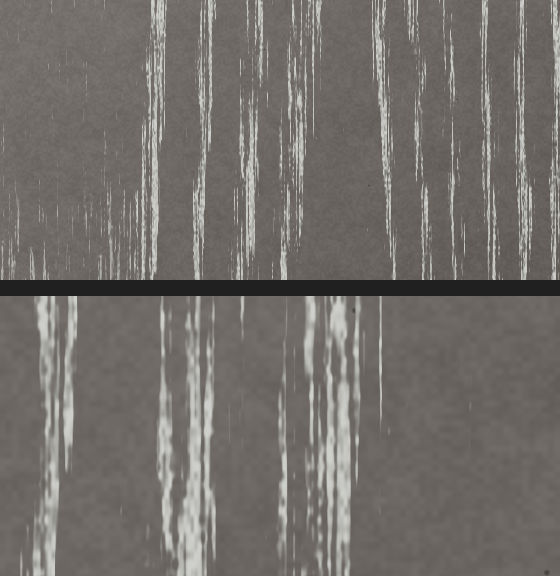
Top: the whole. Bottom: its middle third, enlarged.
A Shadertoy shader for this texture:

```glsl
// Taupe painted board with pale, worn wood grain showing through.
// Leaning bands set a density; stretched noise thresholded by that density
// gives ragged upright threads. Soft mottling and a few specks finish the coat.

const vec3 COAT_DARK = vec3(0.375, 0.354, 0.334);
const vec3 COAT_LIGHT = vec3(0.482, 0.463, 0.445);
const vec3 GRAIN_DULL = vec3(0.570, 0.570, 0.550);
const vec3 GRAIN_PALE = vec3(0.810, 0.815, 0.800);
const vec3 SPECK_COLOR = vec3(0.24, 0.23, 0.22);
const int BAND_COUNT = 10;
const int LEFT_BANDS = 4;
const vec2 THREAD_SCALE = vec2(185.0, 4.0);
const vec2 FIBRE_SCALE = vec2(240.0, 17.0);
const float SPECK_CELLS = 7.0;

float hash(vec2 p) {
    vec3 q = fract(vec3(p.xyx) * 0.1031);
    q += dot(q, q.yzx + 33.33);
    return fract((q.x + q.y) * q.z);
}

float noise(vec2 p) {
    vec2 i = floor(p), f = fract(p);
    f = f * f * (3.0 - 2.0 * f);
    return mix(mix(hash(i), hash(i + vec2(1, 0)), f.x),
               mix(hash(i + vec2(0, 1)), hash(i + vec2(1, 1)), f.x), f.y);
}

// Density of the leaning bands: crisp inner edge, frayed outer side.
float bandDensity(vec2 p) {
    float fray = noise(p * vec2(165.0, 3.0) + 40.0) - 0.5;
    float density = 0.0;
    for (int i = 0; i < BAND_COUNT; i++) {
        bool isLeft = i < LEFT_BANDS;
        float k = float(isLeft ? i : i - LEFT_BANDS);
        float side = isLeft ? 1.0 : -1.0;
        float random = hash(vec2(float(i), 7.0));
        float top = isLeft ? 0.55 + 0.183 * k : 1.345 + 0.128 * k;
        float lean = isLeft ? 0.035 + 0.007 * k * k : -0.07 + 0.012 * k;
        float width = isLeft ? 0.088 - 0.032 * sin(1.5708 * k) : 0.046 + 0.014 * random;
        float wobble = 0.012 * (noise(vec2(float(i) * 9.0, p.y * 4.0)) - 0.5);
        float edge = top + 0.02 * (random - 0.5) + 0.5 * side * width
                   - lean * (1.0 - p.y) + wobble;
        float u = side * (edge - p.x) / width + 0.4 * fray;
        float band = smoothstep(-0.1, 0.12, u) * (1.0 - smoothstep(0.35, 1.35, u));
        band *= 0.9 + 0.2 * noise(vec2(float(i) * 5.0, p.y * 3.0 + 20.0));
        density = max(density, band);
    }
    return density;
}

// Sparse flecks that thicken towards the lower left.
float fleckDensity(vec2 p) {
    float height = p.y - 0.25 * smoothstep(0.15, 0.5, p.x);
    float rise = 1.0 - smoothstep(-0.1, 0.45, height);
    float reach = 1.0 - smoothstep(0.46, 0.56, p.x);
    return reach * (0.14 + 0.5 * rise);
}

// Tiny dark dots, present in a few cells only.
float specks(vec2 p) {
    vec2 cell = floor(p * SPECK_CELLS);
    vec2 center = 0.2 + 0.6 * vec2(hash(cell + 3.0), hash(cell + 17.0));
    float d = length(fract(p * SPECK_CELLS) - center) / SPECK_CELLS;
    return step(0.92, hash(cell + 51.0)) * (1.0 - smoothstep(0.001, 0.005, d));
}

void mainImage(out vec4 fragColor, in vec2 fragCoord) {
    vec2 p = fragCoord / iResolution.y;

    // Coat: broad light, soft mottling and fine tooth
    float tone = 0.46 + 0.30 * (p.y - 0.5) + 0.20 * (1.0 - p.x);
    tone += 0.20 * (noise(p * 9.0) - 0.5) + 0.24 * (noise(p * 45.0) - 0.5);
    tone += 0.36 * (noise(p * 130.0) - 0.5);
    vec3 color = mix(COAT_DARK, COAT_LIGHT, clamp(tone, 0.0, 1.0));
    color = mix(color, SPECK_COLOR, 0.8 * specks(p));

    // Threads of bare grain
    float thread = 0.64 * noise(p * THREAD_SCALE) + 0.36 * noise(p * FIBRE_SCALE);
    float pores = noise(p * vec2(230.0, 95.0) + 9.0);
    float bands = bandDensity(p);
    float flecks = fleckDensity(p);
    float threshold = mix(0.93, 0.43, max(bands, flecks));
    float bare = smoothstep(-0.07, 0.19, thread - threshold + 0.16 * (pores - 0.5));
    float strength = mix(0.7, 1.0, smoothstep(0.1, 0.5, bands));

    vec3 grain = mix(GRAIN_DULL, GRAIN_PALE, smoothstep(0.2, 0.85, 0.45 * pores + 0.55 * thread));
    color = mix(color, grain, bare * strength);
    fragColor = vec4(color, 1.0);
}
```
